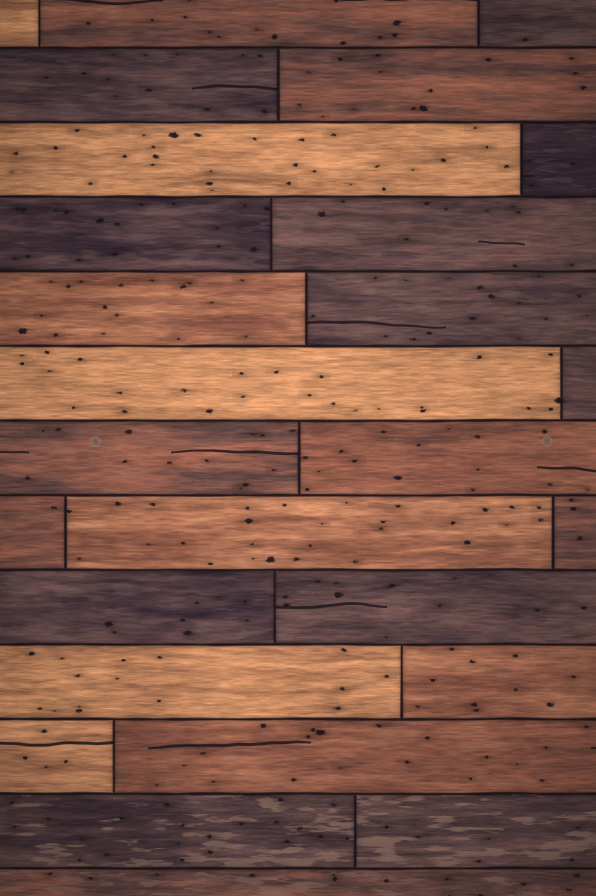
Write a WebGL 1 fragment shader that draws this texture.

```glsl
precision highp float;
// Wall of weathered wooden planks: twelve courses per height, butt-jointed,
// each board toned on a plum-to-honey ramp. Stretched noise makes the grain;
// hashed cells scatter nail holes, and cracks, scrapes and a vignette age it.
uniform vec2 u_resolution;

const float PITCH = 0.1254; // course height in canvas widths

float hash(vec2 p) {
  vec3 q = fract(p.xyx * vec3(0.1031, 0.1030, 0.0973));
  q += dot(q, q.yzx + 33.33);
  return fract((q.x + q.y) * q.z);
}

float noise(vec2 p) {
  vec2 i = floor(p), f = fract(p);
  f = f * f * (3.0 - 2.0 * f);
  return mix(mix(hash(i), hash(i + vec2(1, 0)), f.x),
             mix(hash(i + vec2(0, 1)), hash(i + vec2(1, 1)), f.x), f.y);
}

float fbm(vec2 p) {
  float sum = 0.0, amp = 0.5;
  for (int i = 0; i < 4; i++) {
    sum += amp * noise(p);
    p = p * 2.03 + 17.3;
    amp *= 0.5;
  }
  return sum / 0.9375;
}

// Course layout: first joint, second joint, tone left, tone right
vec4 course(float row) {
  if (row < 0.5) return vec4(0.066, 0.803, 0.85, 0.50);
  if (row < 1.5) return vec4(0.467, 2.0, 0.20, 0.50);
  if (row < 2.5) return vec4(0.875, 2.0, 0.95, 0.06);
  if (row < 3.5) return vec4(0.455, 2.0, 0.15, 0.32);
  if (row < 4.5) return vec4(0.514, 2.0, 0.68, 0.28);
  if (row < 5.5) return vec4(0.942, 2.0, 1.00, 0.28);
  if (row < 6.5) return vec4(0.502, 2.0, 0.47, 0.60);
  if (row < 7.5) return vec4(0.110, 0.928, 0.52, 0.72);
  if (row < 8.5) return vec4(0.461, 2.0, 0.18, 0.28);
  if (row < 9.5) return vec4(0.674, 2.0, 0.92, 0.66);
  if (row < 10.5) return vec4(0.191, 2.0, 0.85, 0.62);
  if (row < 11.5) return vec4(0.596, 2.0, 0.24, 0.26);
  return vec4(2.0, 3.0, 0.45, 0.45);
}

vec3 woodRamp(float t) {
  vec3 c = mix(vec3(0.24, 0.18, 0.22), vec3(0.39, 0.285, 0.28), smoothstep(0.0, 0.35, t));
  c = mix(c, vec3(0.56, 0.345, 0.28), smoothstep(0.32, 0.6, t));
  return mix(c, vec3(0.80, 0.555, 0.39), smoothstep(0.55, 1.0, t));
}

void main() {
  vec2 uv = gl_FragCoord.xy / u_resolution;
  vec2 p = vec2(uv.x, (1.0 - uv.y) * 1.506);
  float px = 1.0 / u_resolution.x;

  // Course, board and distance to the nearest board edge
  float level = (p.y - 0.080 + 0.0016 * (noise(p * vec2(14.0, 3.0)) - 0.5)) / PITCH + 1.0;
  float row = floor(level), f = fract(level);
  vec4 plan = course(row);
  float board = step(plan.x, p.x) + step(plan.y, p.x);
  float tone = board < 0.5 ? plan.z : plan.w - 0.25 * step(1.5, board);
  float joint = min(abs(p.x - plan.x), abs(p.x - plan.y));
  float edge = min(min(f, 1.0 - f) * PITCH, joint);
  float seed = hash(vec2(row + 3.0, board + 7.0)) * 60.0;
  vec2 q = p + seed;

  // Grain: wavy streaks, fine fibres and broad stains
  float warp = 0.03 * fbm(q * vec2(5.0, 9.0));
  float streak = fbm(vec2(q.x * 5.0, (q.y + warp) * 95.0)) - 0.5;
  float fibre = fbm(vec2(q.x * 45.0, q.y * 330.0)) - 0.5;
  float stain = fbm(q * vec2(7.0, 22.0)) - 0.5;
  vec3 color = woodRamp(tone + 0.22 * streak + 0.28 * stain);
  color *= 1.0 + 0.3 * streak + 0.42 * fibre + 0.22 * stain;

  // Pale scrapes, strongest on dark boards and low courses
  float flakes = fbm(q * vec2(22.0, 120.0)) + 0.35 * stain;
  float wear = (0.3 + 0.7 * smoothstep(8.0, 11.0, row)) * (1.0 - 0.75 * smoothstep(0.3, 0.7, tone));
  color = mix(color, vec3(0.60, 0.47, 0.41), 0.65 * wear * smoothstep(0.54, 0.70, flakes));

  // Nail holes with smeared stains, in three cell sizes
  vec3 ink = vec3(0.12, 0.085, 0.11);
  for (int i = 0; i < 3; i++) {
    float k = float(i);
    vec2 cells = vec2(8.0 + 5.0 * k, 2.0 + k);
    vec2 g = vec2(p.x, f) * cells;
    vec2 id = floor(g) + vec2(31.0 * k, row * 9.0);
    vec2 center = 0.25 + 0.5 * vec2(hash(id + 5.1), hash(id + 9.7));
    vec2 d = (fract(g) - center) * vec2(1.0, PITCH) / cells;
    float radius = (0.0022 + 0.0026 * hash(id + 2.3)) / (1.0 + 0.5 * k);
    float dist = length(d * vec2(0.65, 1.0)) + 0.003 * (noise(q * 260.0) - 0.5);
    float present = step(0.8, hash(id + 40.0));
    color *= 1.0 - 0.3 * present * exp(-length(d * vec2(0.35, 1.0)) / 0.004);
    color = mix(color, ink, 0.9 * present * (1.0 - smoothstep(radius - px, radius + px, dist)));
  }

  // Thin cracks wandering along some boards
  float path = 0.25 + 0.5 * fract(seed * 3.7) + 0.22 * (fbm(vec2(q.x * 6.0, seed)) - 0.5);
  float split = 0.0012 * smoothstep(0.48, 0.72, noise(vec2(q.x * 4.0, seed + 8.0)));
  float crack = 1.0 - smoothstep(split, split + 1.5 * px, abs(f - path) * PITCH);
  color = mix(color, ink, 0.85 * crack * step(0.0003, split) * step(0.4, fract(seed * 1.9)));

  // Pair of screw heads on the middle course
  float screw = length(vec2(abs(p.x - 0.539) - 0.379, (f - 0.28) * PITCH));
  float head = (1.0 - smoothstep(0.0065, 0.0065 + 2.0 * px, screw)) * step(abs(row - 6.0), 0.5);
  float rim = smoothstep(0.0018, 0.0032, abs(screw - 0.0045)) * 0.4 + 0.6 * step(0.002, screw);
  color = mix(color, mix(vec3(0.27, 0.21, 0.21), vec3(0.62, 0.52, 0.47), rim), 0.85 * head);

  // Worn board edges, dark gaps and vignette
  color *= 1.0 - 0.4 * exp(-edge / 0.0035);
  float gap = 0.0019 + 0.0012 * (noise(p * vec2(30.0, 9.0)) - 0.5);
  color = mix(color, ink, 0.95 * (1.0 - smoothstep(gap - px, gap + px, edge)));
  vec2 c = uv - 0.5;
  color *= 1.06 - 0.75 * dot(c, c);
  gl_FragColor = vec4(color, 1.0);
}
```
